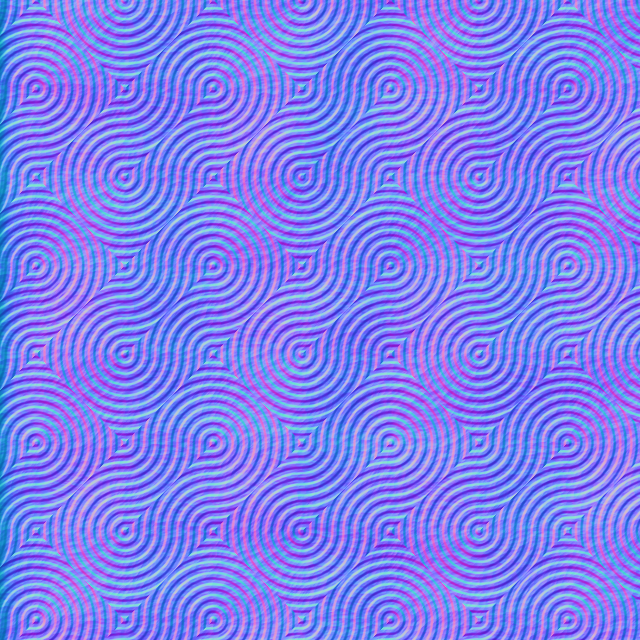
This texture map is drawn by a Shadertoy shader. Its source:

```glsl
// Tangent-space normal map of worn, grooved swirls linking pairs of ring medallions.
#define PITCH 0.1384                 // spacing of medallion centres, canvas units
#define ORIGIN vec2(0.0566, 0.8617)  // centre of one medallion
#define RINGS 8.0                    // ridges per spacing (whole number)
#define RIDGE_HEIGHT 0.0275
#define RIDGE_SOFTNESS 0.9
#define GRAIN_HEIGHT 0.014
#define WAVE_HEIGHT 0.023
#define COLUMN_TILT 0.12
#define EDGE_TILT 1.6
#define SAMPLE_STEP 0.006

const float PI = 3.14159265;

vec2 hash2(vec2 p) {
    vec3 q = fract(p.xyx * vec3(0.1031, 0.1030, 0.0973));
    q += dot(q, q.yzx + 33.33);
    return fract((q.xx + q.yz) * q.zy);
}

// Distance to the nearest scattered point
float cellular(vec2 p) {
    vec2 cell = floor(p), f = p - cell;
    float nearest = 2.0;
    for (int y = -1; y <= 1; y++) {
        for (int x = -1; x <= 1; x++) {
            vec2 offset = vec2(x, y);
            vec2 d = offset + hash2(cell + offset) - f;
            nearest = min(nearest, dot(d, d));
        }
    }
    return sqrt(nearest);
}

// Radius from the medallions; one cell in four bends the rings into S bands
float swirlRadius(vec2 p) {
    vec2 cell = floor(p), f = p - cell;
    vec2 parity = mod(cell, 2.0);
    float rising = min(length(f), length(f - 1.0));
    float falling = min(length(f - vec2(0.0, 1.0)), length(f - vec2(1.0, 0.0)));
    if (parity.x + parity.y < 0.5) return rising;
    return parity.x * parity.y > 0.5 ? 1.0 - falling : falling;
}

// Rounded ridges with steep flanks
float ridges(vec2 p) {
    float wave = cos(2.0 * PI * RINGS * swirlRadius(p));
    return RIDGE_HEIGHT * smoothstep(-RIDGE_SOFTNESS, RIDGE_SOFTNESS, wave);
}

// Broad uneven swells
float swells(vec2 p) {
    float h = sin(1.3 * p.x + 2.1 * p.y + 1.4 * sin(0.9 * p.y - 0.6 * p.x));
    h += 0.7 * sin(2.7 * p.x - 1.9 * p.y + 1.2 * sin(1.7 * p.x + 0.4));
    h += 0.4 * sin(7.3 * p.y + 1.5 * sin(1.1 * p.x + 0.8 * p.y));
    return WAVE_HEIGHT * h;
}

// Fine slanted wrinkles
float grain(vec2 p) {
    vec2 q = vec2(5.5 * p.x + 2.0 * p.y, 8.5 * p.y - 3.5 * p.x);
    q += 0.35 * sin(q.yx * 0.8);
    return GRAIN_HEIGHT * (cellular(q) + 0.45 * cellular(q * 2.3 + 17.0));
}

float surface(vec2 p) {
    return ridges(p) + swells(p) + grain(p);
}

void mainImage(out vec4 fragColor, in vec2 fragCoord) {
    vec2 uv = fragCoord / iResolution.y;
    vec2 p = (uv - ORIGIN) / PITCH;

    // Slope by central differences
    vec2 e = vec2(SAMPLE_STEP, 0.0);
    vec2 slope = vec2(surface(p + e.xy) - surface(p - e.xy),
                      surface(p + e.yx) - surface(p - e.yx)) / (2.0 * SAMPLE_STEP);

    // Repeating sideways tilt and the rolled left border
    slope.x += COLUMN_TILT * cos(PI * (p.x - 0.46));
    slope.x -= EDGE_TILT * exp(-uv.x / 0.009);

    // Red faces left, green faces up
    vec3 normal = normalize(vec3(slope.x, -slope.y, 1.0));
    fragColor = vec4(0.5 + 0.5 * normal, 1.0);
}
```
